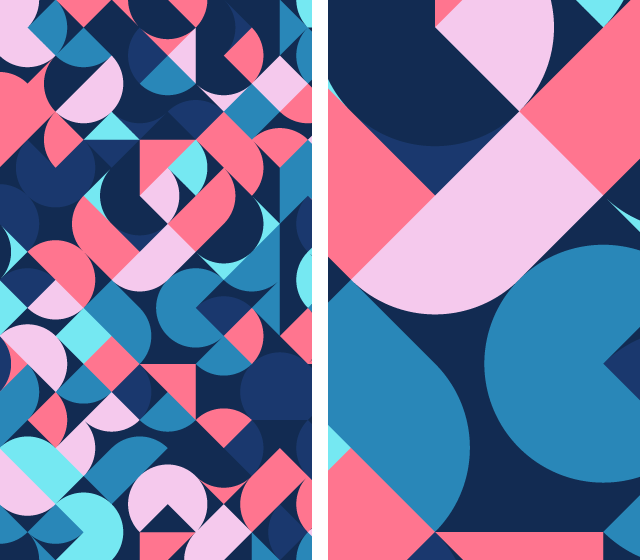
Left: the whole. Right: its middle third, enlarged.
Give the GLSL for this pattern, as a Shadertoy shader.

```glsl
#define CELL 0.0708          // side of one cell, in canvas heights
#define ANCHOR vec2(0.2995, 0.7005)
#define LOOSE 0.34           // share of cells that leave their half disc
#define SQUARES 0.13         // share of full squares
#define TRIANGLES 0.13       // share of half squares
#define SEED 3.0
#define SAMPLES 4            // smoothing samples per axis

const vec3 NIGHT = vec3(0.07, 0.17, 0.32);
const vec3 NAVY  = vec3(0.10, 0.22, 0.43);
const vec3 CORAL = vec3(1.00, 0.46, 0.56);
const vec3 BLUE  = vec3(0.16, 0.53, 0.72);
const vec3 BLUSH = vec3(0.96, 0.79, 0.93);
const vec3 AQUA  = vec3(0.46, 0.91, 0.95);

float hash(vec2 p, float salt) {
    vec3 q = fract(vec3(p.xyx + salt * 7.31 + SEED) * vec3(0.1031, 0.1030, 0.0973));
    q += dot(q, q.yzx + 33.33);
    return fract((q.x + q.y) * q.z);
}

// Bright colours first, then the two dark ones
vec3 palette(float t) {
    if (t < 0.21) return CORAL;
    if (t < 0.42) return BLUE;
    if (t < 0.60) return BLUSH;
    if (t < 0.72) return AQUA;
    return t < 0.85 ? NAVY : NIGHT;
}

vec3 mosaic(vec2 q) {
    // Blocks of 2 x 2 cells in staggered columns
    q.y += step(0.5, hash(vec2(floor(q.x / 2.0), 5.0), 1.0));
    vec2 block = floor(q / 2.0);
    vec2 local = q - 2.0 * block;
    if (hash(block, 2.0) < 0.5) local = local.yx;
    vec2 cell = min(floor(local), 1.0);
    vec2 f = local - cell;

    // Each half block holds a half disc; two facing halves make a full disc
    vec2 cellId = 2.0 * block + cell;
    vec2 halfId = 2.0 * block + vec2(cell.x, 0.0);
    vec2 corner = vec2(step(0.5, hash(halfId, 3.0)), 1.0 - cell.y);
    vec2 colourId = halfId;

    // Some cells turn and take a colour of their own
    if (hash(cellId, 4.0) < LOOSE) {
        corner = step(0.5, vec2(hash(cellId, 5.0), hash(cellId, 6.0)));
        colourId = cellId + 0.5;
    }

    // Quarter disc, right triangle or full square
    vec2 d = abs(f - corner);
    float kind = hash(cellId, 8.0);
    bool inside = length(d) < 1.0;
    if (kind < SQUARES) inside = true;
    else if (kind < SQUARES + TRIANGLES) inside = d.x + d.y < 1.0;

    // Dark shapes lie on a bright ground, bright shapes on a dark one
    float tone = hash(colourId, 9.0);
    float groundTone = hash(cellId, 10.0);
    vec3 ground = NIGHT;
    if (tone > 0.85 || groundTone < 0.08) ground = palette(hash(cellId, 11.0) * 0.8);
    return inside ? palette(tone) : ground;
}

void mainImage(out vec4 fragColor, in vec2 fragCoord) {
    vec3 sum = vec3(0.0);
    for (int j = 0; j < SAMPLES; j++)
    for (int i = 0; i < SAMPLES; i++) {
        vec2 jitter = (vec2(i, j) + 0.5) / float(SAMPLES) - 0.5;
        vec2 p = (fragCoord + jitter) / iResolution.y - ANCHOR;
        // Turn the grid by 45 degrees
        sum += mosaic(vec2(p.x + p.y, p.y - p.x) * 0.70711 / CELL + 1.0);
    }
    fragColor = vec4(sum / float(SAMPLES * SAMPLES), 1.0);
}
```
